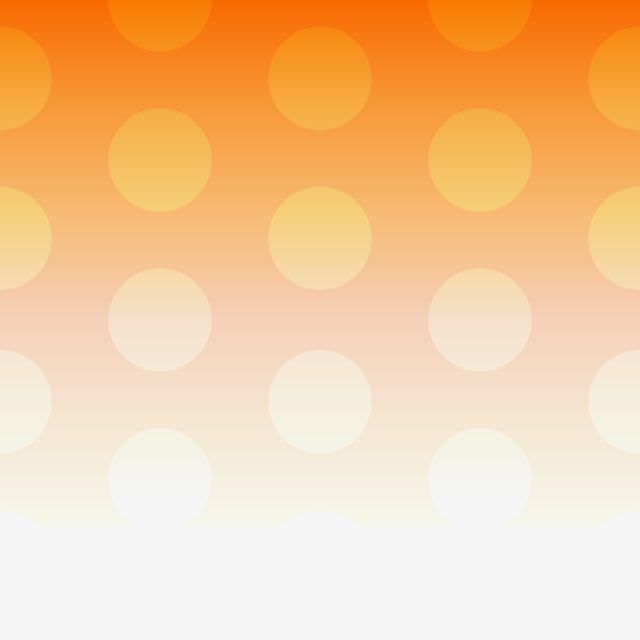
This pattern is drawn by a Shadertoy shader. Its source:

```glsl
// Staggered pale dots over a vertical sunset gradient that fades into plain paper.

const int STOPS = 6;
const float COLUMNS = 4.0;       // dot columns across the canvas
const float ROWS = 4.0;          // dots down each column
const float DOT_RADIUS = 0.0807;
const float ROW_DRIFT = 0.0026;  // shifts half-step dots away from the centre
const float PAPER_START = 0.824;
const vec3 PAPER = vec3(0.961);

const vec3 SKY[STOPS] = vec3[STOPS](
    vec3(0.975, 0.412, 0.000), vec3(0.968, 0.600, 0.220),
    vec3(0.966, 0.730, 0.450), vec3(0.961, 0.816, 0.722),
    vec3(0.961, 0.906, 0.828), vec3(0.962, 0.972, 0.930));

const vec3 GLOW[STOPS] = vec3[STOPS](
    vec3(0.973, 0.478, 0.000), vec3(0.962, 0.675, 0.260),
    vec3(0.961, 0.812, 0.478), vec3(0.961, 0.880, 0.796),
    vec3(0.961, 0.950, 0.885), vec3(0.961, 0.961, 0.961));

// Blends evenly spaced colour stops, one per sixth of the height.
vec3 ramp(vec3 stops[STOPS], float depth) {
    vec3 colour = stops[0];
    for (int i = 1; i < STOPS; i++) {
        colour = mix(colour, stops[i], clamp(depth * float(STOPS) - float(i - 1), 0.0, 1.0));
    }
    return colour;
}

// Signed distance to the nearest dot; p.y runs downward from the top.
float dotDistance(vec2 p, float radius) {
    float column = floor(p.x * COLUMNS + 0.5);
    float halfStep = 1.0 - mod(column, 2.0);
    float y = p.y - halfStep * (0.5 / ROWS + ROW_DRIFT * sign(p.y - 0.5));
    vec2 offset = vec2(p.x - column / COLUMNS, y - floor(y * ROWS + 0.5) / ROWS);
    return length(offset) - radius;
}

void mainImage(out vec4 fragColor, in vec2 fragCoord) {
    vec2 uv = fragCoord / iResolution.xy;
    vec2 p = vec2(uv.x, 1.0 - uv.y);
    float pixel = 1.0 / min(iResolution.x, iResolution.y);

    // Background and dots each follow their own gradient.
    vec3 sky = ramp(SKY, p.y);
    vec3 glow = mix(ramp(GLOW, p.y), PAPER, smoothstep(0.70, 0.79, p.y));
    float dotMask = 1.0 - smoothstep(-pixel, pixel, dotDistance(p, DOT_RADIUS));
    vec3 colour = mix(sky, glow, dotMask);

    // Plain paper along the bottom.
    colour = mix(colour, PAPER, smoothstep(PAPER_START - 0.006, PAPER_START + 0.006, p.y));
    fragColor = vec4(colour, 1.0);
}
```
